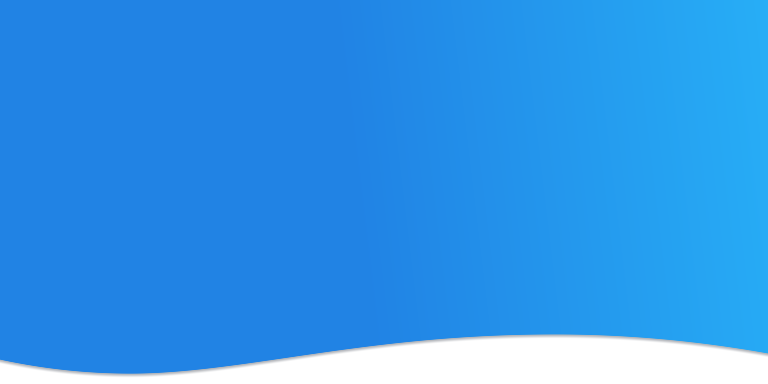
Write a WebGL 2 fragment shader that draws this background.

```glsl
#version 300 es
precision highp float;

uniform vec2 u_resolution;
out vec4 outColor;

const vec3 DEEP_BLUE = vec3(0.129, 0.515, 0.896);
const vec3 SKY_BLUE = vec3(0.153, 0.682, 0.965);
const vec3 WHITE = vec3(1.0);
const vec3 SHADOW = vec3(0.70, 0.71, 0.73);

const vec2 TROUGH = vec2(0.170, 0.027);
const vec2 CREST = vec2(0.723, 0.129);

// Height of the wave: parabolic ends joined by a skewed ease
float waveHeight(float x, vec2 trough, vec2 crest) {
    float left = max(trough.x - x, 0.0) / trough.x;
    float right = max(x - crest.x, 0.0) / (1.0 - crest.x);
    float t = clamp((x - trough.x) / (crest.x - trough.x), 0.0, 1.0);
    t += 0.29 * t * (1.0 - t);
    float middle = mix(trough.y, crest.y, smoothstep(0.0, 1.0, t));
    return middle + 0.0365 * left * left - 0.0495 * right * right;
}

// Flat blue that brightens past a slightly tilted line
vec3 skyGradient(vec2 uv) {
    float start = 0.50 - 0.06 * uv.y;
    return mix(DEEP_BLUE, SKY_BLUE, clamp((uv.x - start) / 0.56, 0.0, 1.0));
}

// White ground with a thin soft shadow under its rim
vec3 shadedGround(float depth) {
    return mix(SHADOW, WHITE, smoothstep(0.0, 0.0115, depth));
}

void main() {
    vec2 uv = gl_FragCoord.xy / u_resolution;
    float above = uv.y - waveHeight(uv.x, TROUGH, CREST);
    float pixel = 1.0 / u_resolution.y;
    float skyMask = smoothstep(-0.5 * pixel, 0.5 * pixel, above);
    vec3 color = mix(shadedGround(-above), skyGradient(uv), skyMask);
    outColor = vec4(color, 1.0);
}
```
